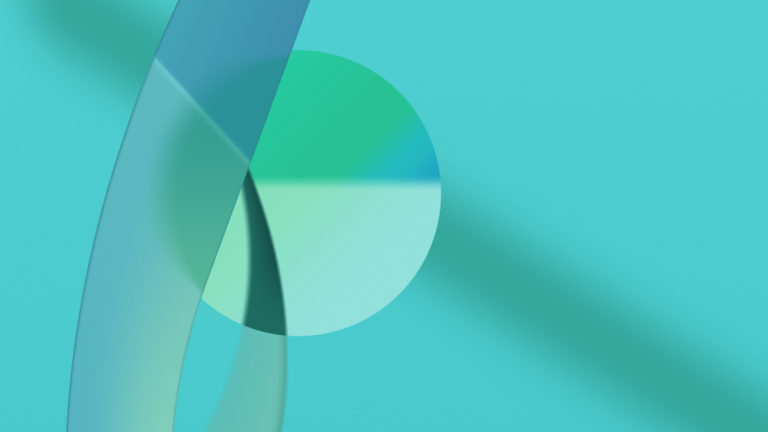
This background is drawn by a Shadertoy shader. Its source:

```glsl
// A turquoise backdrop with a soft diagonal shadow, a two-tone disc and a
// curved glass ribbon whose narrow tail passes over the disc. Layers are
// signed distances turned into soft masks and blended from back to front.

const vec2 DISC_CENTER = vec2(0.690, 0.553);
const float DISC_RADIUS = 0.331;
const float HORIZON = 0.579;

// 1 where the distance is negative, with an edge of the given half width
float inside(float dist, float blur) {
    return 1.0 - smoothstep(-blur, blur, dist);
}

// Soft line around a zero distance
float glow(float dist, float width) {
    return exp(-dist * dist / (width * width));
}

float hash(vec2 p) {
    return fract(sin(dot(p, vec2(12.9898, 78.233))) * 43758.5);
}

// Ribbon borders: x as a function of height
float ribbonLeft(float y) {
    return 0.153 + 0.053 * y + 0.207 * y * y;
}

float ribbonRight(float y) {
    float flare = max(1.0 - y / 0.35, 0.0);
    return 0.352 + 0.366 * y + 0.050 * flare * flare;
}

// Tail borders: two parabolas meeting near the ribbon
float tailLeft(float y) {
    return 0.577 - 0.64 * (y - 0.40) * (y - 0.40);
}

float tailRight(float y) {
    return 0.665 - 0.465 * (y - 0.17) * (y - 0.17);
}

vec3 backdrop(vec2 p) {
    vec3 turquoise = mix(vec3(0.29, 0.79, 0.80), vec3(0.31, 0.81, 0.82), p.y);
    vec3 shade = vec3(0.205, 0.655, 0.615);
    float across = dot(p - vec2(0.208, 0.954), normalize(vec2(0.627, 1.0)));
    float band = exp(-pow(abs(across) / 0.115, 2.4));
    band *= smoothstep(-0.04, 0.16, p.x);
    return mix(turquoise, shade, band);
}

vec3 discColor(vec2 p) {
    float diagonal = p.x - p.y;
    vec3 upper = mix(vec3(0.15, 0.79, 0.63), vec3(0.15, 0.76, 0.58),
                     smoothstep(-0.25, 0.12, diagonal));
    upper = mix(upper, vec3(0.14, 0.73, 0.75), smoothstep(0.17, 0.31, diagonal));
    upper = mix(upper, vec3(0.12, 0.64, 0.77), smoothstep(0.30, 0.44, diagonal));
    vec3 lower = mix(vec3(0.53, 0.88, 0.74), vec3(0.57, 0.88, 0.86),
                     smoothstep(0.08, 0.50, diagonal));
    return mix(lower, upper, smoothstep(-0.022, 0.018, p.y - HORIZON));
}

// Frosted glass: the disc behind it blurs away from the right border
vec3 ribbonColor(vec2 p, float discDist, float across) {
    float fold = (p.y - 0.866 + 1.095 * (p.x - 0.359)) / 1.483;
    float blur = mix(0.008, 0.050, smoothstep(1.0, 0.5, across));
    float disc = inside(discDist + 0.012, blur);

    vec3 top = mix(vec3(0.27, 0.64, 0.72), vec3(0.24, 0.56, 0.68), across);
    top = mix(top, vec3(0.16, 0.57, 0.59), disc * 0.9);

    vec3 cool = mix(vec3(0.34, 0.71, 0.76), vec3(0.37, 0.73, 0.75), p.y);
    vec3 warm = mix(vec3(0.50, 0.81, 0.73), vec3(0.36, 0.70, 0.73), p.y);
    vec3 body = mix(cool, warm, smoothstep(0.1, 0.95, across));
    vec3 seen = mix(vec3(0.33, 0.71, 0.59), vec3(0.20, 0.61, 0.57),
                    smoothstep(0.30, 0.75, p.y));
    body = mix(body, seen, disc * 0.95);

    vec3 color = mix(body, top, smoothstep(-0.004, 0.006, fold));
    return color + 0.045 * glow(fold + 0.004, 0.008);
}

void mainImage(out vec4 fragColor, in vec2 fragCoord) {
    vec2 p = fragCoord / iResolution.y;
    float pixel = 1.0 / iResolution.y;
    float discDist = length(p - DISC_CENTER) - DISC_RADIUS;
    float disc = inside(discDist, pixel);

    // Backdrop and disc
    vec3 color = mix(backdrop(p), discColor(p), disc);

    // Tail: dark over the disc, pale and milky below it
    float left = tailLeft(p.y);
    float right = tailRight(p.y);
    float across = clamp((p.x - left) / max(right - left, 0.001), 0.0, 1.0);
    float tail = inside(left - p.x, 0.010) * inside(p.x - right, 0.006);
    tail *= inside(p.y - 0.615, 0.01);
    vec3 dark = mix(vec3(0.13, 0.43, 0.39), vec3(0.07, 0.30, 0.28), across);
    dark = mix(vec3(0.11, 0.42, 0.38), dark, smoothstep(0.22, 0.45, p.y));
    vec3 milky = mix(vec3(0.35, 0.74, 0.72), vec3(0.42, 0.76, 0.70), across);
    milky -= 0.10 * glow(p.x - right, 0.014);
    color = mix(color, mix(milky, dark, disc), tail);

    // Ribbon with fine dark rims
    left = ribbonLeft(p.y);
    right = ribbonRight(p.y);
    across = clamp((p.x - left) / (right - left), 0.0, 1.0);
    float ribbon = inside(max(left - p.x, p.x - right), pixel);
    vec3 glass = ribbonColor(p, discDist, across);
    float rim = glow(p.x - left, 0.005) + 0.6 * glow(p.x - right, 0.004);
    glass = mix(glass, vec3(0.17, 0.48, 0.52), 0.6 * min(rim, 1.0));
    color = mix(color, glass, ribbon);

    // Faint grain hides banding
    color += (hash(floor(p * 288.0)) - 0.5) * 0.004;
    fragColor = vec4(color, 1.0);
}
```
